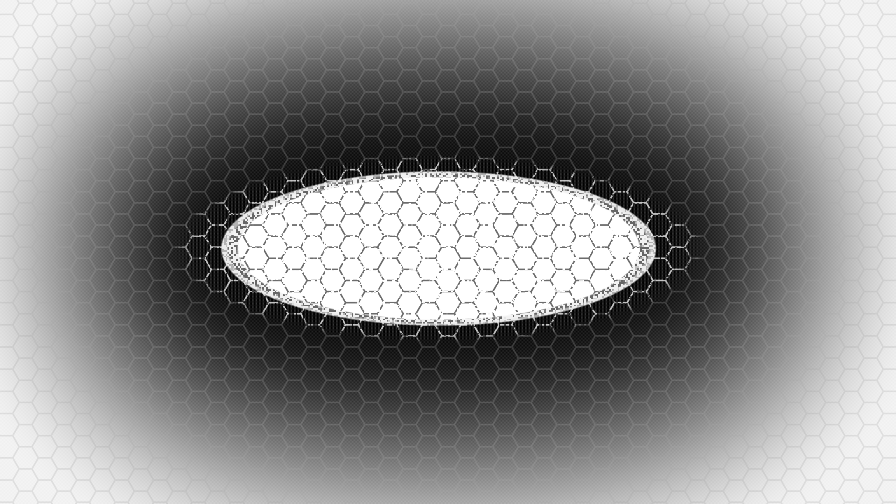
Give the GLSL for this background, as a WebGL 1 fragment shader.

```glsl
precision highp float;
// A white speckled ellipse on a dark halo that fades to pale edges, under a fine hexagon mesh.

uniform vec2 u_resolution;

#define CENTER vec2(-0.0185, 0.007)    // ellipse centre, in canvas heights
#define RADII vec2(0.431, 0.153)       // ellipse half axes
#define FADE_END 0.57                  // distance at which the halo is fully pale
#define SHADE_RANGE vec2(0.07, 0.95)   // darkest and palest background
#define HEX_SIDE 0.0254                // side of one hexagon
#define HEX_ORIGIN vec2(0.0, 0.0315)   // centre of one hexagon
#define LINE_HALF 0.0006               // half width of the mesh lines
#define RIM_INNER 0.925                // inner edge of the speckled rim, relative
#define GRAIN 288.0                    // grain cells per canvas height
#define DOT_STRENGTH 0.05              // contrast of the halftone dots

const float PI = 3.14159;

float hash(vec2 p) {
  return fract(sin(dot(p, vec2(127.1, 311.7))) * 43758.5453);
}

// Distance to the ellipse outline, refined through its centre of curvature.
float ellipseDistance(vec2 p, vec2 radii) {
  p = abs(p);
  vec2 t = vec2(0.7071);
  float focal = radii.x * radii.x - radii.y * radii.y;
  for (int i = 0; i < 4; i++) {
    vec2 evolute = vec2(focal, -focal) * t * t * t / radii;
    vec2 ray = p - evolute;
    float curve = length(radii * t - evolute);
    t = clamp((ray / max(length(ray), 1e-4) * curve + evolute) / radii, 0.0, 1.0);
    t /= max(length(t), 1e-4);
  }
  return length(p - radii * t);
}

// Distance to the nearest edge of a flat-topped hexagon mesh.
float hexEdge(vec2 p) {
  vec2 period = HEX_SIDE * vec2(3.0, 1.73205);
  vec2 a = mod(p, period) - 0.5 * period;
  vec2 b = mod(p - 0.5 * period, period) - 0.5 * period;
  vec2 g = abs(dot(a, a) < dot(b, b) ? a : b);
  return 0.5 * period.y - max(g.y, g.x * 0.86603 + g.y * 0.5);
}

void main() {
  vec2 p = (gl_FragCoord.xy - 0.5 * u_resolution) / u_resolution.y;
  float pixel = 1.0 / u_resolution.y;
  vec2 q = p - CENTER;

  // Ellipse measures: relative radius, and softness of one pixel in that scale
  float radius = length(q / RADII);
  float soft = pixel * length(q / (RADII * RADII)) / max(radius, 1e-3) + 1e-4;
  float inside = 1.0 - smoothstep(1.0 - soft, 1.0 + soft, radius);
  float halo = 1.0 - smoothstep(1.10, 1.24, radius);

  // Grain: random cells, halftone dots and thin vertical stripes
  vec2 cell = p * GRAIN;
  float speck = hash(floor(cell));
  vec2 wave = sin(PI * cell);
  float dots = wave.x * wave.y;

  // Mesh lines, broken into dashes around the ellipse
  float mesh = 1.0 - smoothstep(LINE_HALF, LINE_HALF + pixel, hexEdge(p - HEX_ORIGIN));
  float dash = smoothstep(0.25, 0.45, speck);

  // Dark surroundings rising to pale edges
  float rise = smoothstep(0.0, FADE_END, ellipseDistance(q, RADII));
  float outer = mix(SHADE_RANGE.x, SHADE_RANGE.y, rise);
  outer += DOT_STRENGTH * dots * (1.0 - 0.8 * rise);
  outer += 0.09 * halo * wave.x;
  outer = mix(outer, 0.65, 0.25 * mesh);
  outer = mix(outer, 0.9, 0.8 * mesh * dash * halo);

  // White interior with a speckled rim and a bright outline
  float inner = mix(1.0, 0.32, 0.85 * mesh * dash);
  float rim = smoothstep(RIM_INNER - soft, RIM_INNER + soft, radius);
  float outline = smoothstep(0.97 - soft, 0.97 + soft, radius);
  float rimShade = mix(0.4, 0.95, smoothstep(0.3, 0.5, speck));
  inner = mix(inner, mix(rimShade, 0.9, 0.6 * outline), rim);

  float shade = mix(outer, inner, inside);
  gl_FragColor = vec4(vec3(clamp(shade, 0.0, 1.0)), 1.0);
}
```
